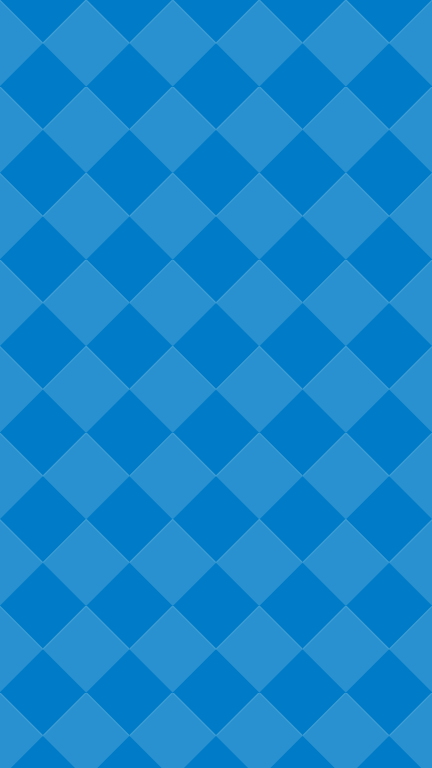
This pattern is drawn by a Shadertoy shader. Its source:

```glsl
#define REPEATS 4.99                        // diamonds across the canvas width
#define LINE_WIDTH 0.014                    // highlight width, in cells
#define DARK_BLUE vec3(0.0, 0.482, 0.784)
#define LIGHT_BLUE vec3(0.161, 0.569, 0.812)
#define HIGHLIGHT vec3(0.25, 0.62, 0.83)

// Signed distance to a diamond that touches the sides of a unit cell
float diamond(vec2 p) {
    return (abs(p.x) + abs(p.y) - 0.5) * 0.70710678;
}

// Share of a pixel lying inside an edge at distance d
float coverage(float d, float pixel) {
    return clamp(0.5 - d / pixel, 0.0, 1.0);
}

void mainImage(out vec4 fragColor, in vec2 fragCoord) {
    // Square cells, anchored at the middle of the top edge
    float pixel = REPEATS / iResolution.x;
    vec2 anchor = vec2(0.5 * iResolution.x, iResolution.y);
    vec2 cell = fract((fragCoord - anchor) * pixel) - 0.5;

    // Light diamonds on the dark ground
    float d = diamond(cell);
    vec3 color = mix(DARK_BLUE, LIGHT_BLUE, coverage(d, pixel));

    // Thin highlight along the two upper edges
    float halfLine = 0.5 * LINE_WIDTH;
    float line = coverage(d - halfLine, pixel) - coverage(d + halfLine, pixel);
    float upper = smoothstep(-pixel, pixel, cell.y);
    color = mix(color, HIGHLIGHT, line * upper);

    fragColor = vec4(color, 1.0);
}
```
